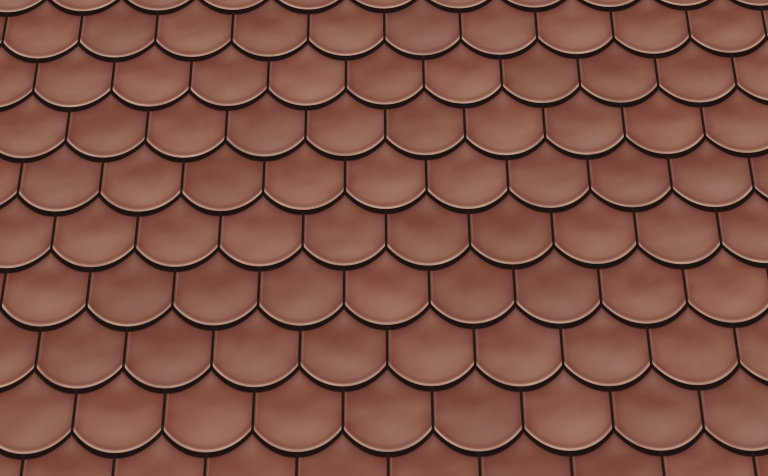
This texture is drawn by a Shadertoy shader. Its source:

```glsl
// Clay roof of overlapping round-ended tiles, seen in gentle perspective.

const vec3 CLAY   = vec3(0.52, 0.32, 0.26);
const vec3 PALE   = vec3(0.63, 0.48, 0.42);
const vec3 RED    = vec3(0.44, 0.21, 0.18);
const vec3 GAP    = vec3(0.11, 0.07, 0.06);
const vec3 GLINT  = vec3(0.78, 0.68, 0.60);

const float ARC_RADIUS  = 0.65;   // in tile widths
const float ARC_STRETCH = 1.5;    // tile widths to row heights
const float ROW_RATE    = 0.26;   // rows per canvas height, times width squared

float hash(vec2 p) {
    p = fract(p * vec2(0.1731, 0.3197));
    p += dot(p, p.yx + 19.19);
    return fract((p.x + p.y) * p.x * 43.7);
}

// Soft mottling in about -1..1
float layeredSines(vec2 p) {
    float sum = 0.0, gain = 0.5;
    for (int i = 0; i < 4; i++) {
        sum += gain * sin(p.x + 1.7 * sin(p.y)) * cos(p.y * 1.1 + sin(p.x * 0.7));
        p = mat2(1.4, 1.1, -1.1, 1.4) * p + 2.3;
        gain *= 0.55;
    }
    return sum;
}

float blob(vec2 p, vec2 size) {
    p /= size;
    return exp(-dot(p, p));
}

// Alternate rows are offset by half a tile
float rowShift(float u, float row) {
    return u + 0.5 * mod(row + 1.0, 2.0);
}

float across(float u, float row) {
    return fract(rowShift(u, row)) - 0.5;
}

vec2 tileId(float u, float row) {
    return vec2(floor(rowShift(u, row)) + 40.0, row + 7.0);
}

float arcHeight(float x) {
    return sqrt(ARC_RADIUS * ARC_RADIUS - x * x);
}

// Rows above the rounded lip of a row; negative below it
float lipDistance(vec2 uv, float row) {
    float drop = ARC_STRETCH * (ARC_RADIUS - arcHeight(across(uv.x, row)));
    return row - 0.02 * hash(tileId(uv.x, row)) - drop - uv.y;
}

// Fired clay: x runs across the tile, rise is rows above its lip
vec3 claySurface(float x, float rise, vec2 id, vec2 uv) {
    float tint = hash(id + 3.0);
    float mottle = layeredSines(uv * vec2(3.5, 4.5) + 6.0 * tint);
    float pale = 0.62 * blob(vec2(x - 0.08, rise - 0.28), vec2(0.42, 0.33))
               + 0.60 * blob(vec2(x, rise - 1.20), vec2(0.22, 0.20))
               + 0.20 * mottle + 0.15 * (tint - 0.5);
    float red = 0.40 * smoothstep(0.30, 0.50, abs(x))
              + 0.30 * blob(vec2(x + 0.15, rise - 0.80), vec2(0.40, 0.22));
    vec3 col = mix(CLAY, RED, clamp(red - 0.15 * mottle, 0.0, 1.0));
    col = mix(col, PALE, clamp(pale, 0.0, 1.0));
    return col * (0.97 + 0.07 * hash(id + 11.0));
}

void mainImage(out vec4 fragColor, in vec2 fragCoord) {
    // Perspective: tile width grows linearly down the canvas
    vec2 p = fragCoord / iResolution.y;
    float down = 1.0 - p.y;
    float side = p.x - 0.5 * iResolution.x / iResolution.y - 0.009 * down;
    down += side * mix(0.009, 0.004, down);
    float width = 0.1576 + 0.0355 * down;
    vec2 uv = vec2(side / width, 46.31 - 7.333 / width);
    float toWidths = width / ROW_RATE;
    float pixel = 1.0 / (iResolution.y * width);

    // Topmost tile here
    float row = ceil(uv.y);
    if (lipDistance(uv, row) < 0.0) row += 1.0;
    float x = across(uv.x, row);
    float xAbove = across(uv.x, row - 1.0);
    vec2 id = tileId(uv.x, row);

    // Perpendicular distances in tile widths
    float rise = lipDistance(uv, row);
    float toLip = rise * toWidths * arcHeight(x) / ARC_RADIUS;
    float below = -lipDistance(uv, row - 1.0) * toWidths * arcHeight(xAbove) / ARC_RADIUS;
    float toJoint = 0.5 - abs(x);

    vec3 col = claySurface(x, rise, id, uv);

    // Soft shade under the row above and along the joints
    col = mix(col, RED * 0.8, 0.65 * exp(-max(below - 0.04, 0.0) * 18.0));
    col = mix(col, RED * 0.7, 0.45 * exp(-toJoint * 30.0));
    col = mix(col, PALE, 0.35 * blob(vec2(x + 0.465, 0.0), vec2(0.012, 1.0)));

    // Worn light rim on the lip
    float wear = 0.65 + 0.3 * layeredSines(uv * 5.0 + 9.0);
    col = mix(col, RED * 0.9, 0.25 * blob(vec2(toLip - 0.06, 0.0), vec2(0.025, 1.0)));
    col = mix(col, GLINT, wear * blob(vec2(toLip - 0.024, 0.0), vec2(0.014, 1.0)));

    // Dark lip thickness, joints and outline
    float thickness = mix(0.048, 0.026, smoothstep(0.1, 0.5, abs(xAbove)));
    float soft = max(0.018, 1.2 * pixel);
    col = mix(GAP, col, smoothstep(thickness - soft * 0.5, thickness + soft, below));
    col = mix(GAP * 1.3, col, smoothstep(0.005, 0.005 + soft, toJoint));
    col = mix(GAP, col, smoothstep(0.0, max(0.012, 1.2 * pixel), toLip));

    fragColor = vec4(col, 1.0);
}
```
